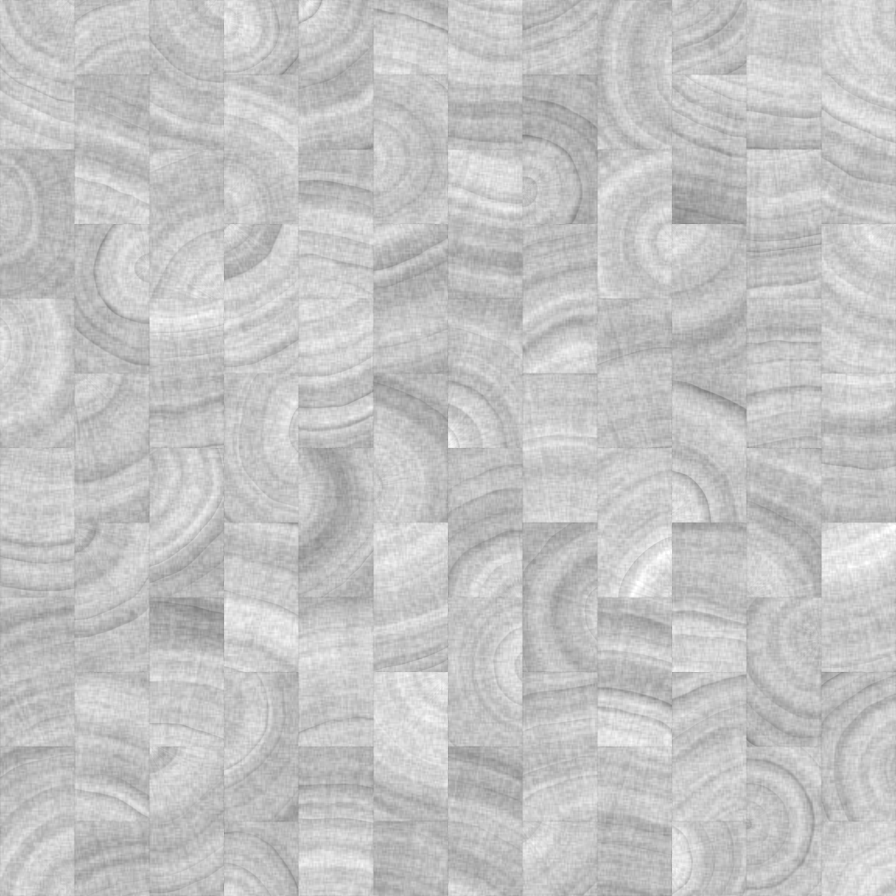
Reproduce this texture procedurally as a WebGL 1 fragment shader.

```glsl
precision highp float;
// End-grain wood block wall: tall grey blocks in half-dropped columns, each with its own growth rings.

uniform vec2 u_resolution;

const vec2 BLOCKS = vec2(12.0, 6.0);      // blocks across and down
const float BLOCK_HEIGHT = 2.0;           // height in block widths
const float BASE_TONE = 0.785;
const float TONE_SPREAD = 0.055;          // difference between blocks
const float OUTWARD_SHADE = 0.045;        // darkening away from the pith
const float BAND_CONTRAST = 0.15;
const float RING_CONTRAST = 0.10;
const float LATEWOOD_DEPTH = 0.13;
const float YEARS_PER_WIDTH = 3.6;
const float RING_WOBBLE = 0.13;
const float RAY_CONTRAST = 0.05;
const float FIBRE_CONTRAST = 0.075;
const float JOINT_WIDTH = 0.022;
const float JOINT_DEPTH = 0.035;
const float SIDE_SHARE = 0.34;            // blocks with the pith beside them
const float CORNER_SHARE = 0.24;          // blocks with the pith at a corner
const vec3 WOOD_TINT = vec3(1.0);

float hash(vec2 p) {
  vec3 q = fract(p.xyx * vec3(0.1031, 0.1030, 0.0973));
  q += dot(q, q.yzx + 33.33);
  return fract((q.x + q.y) * q.z);
}

float noise(vec2 p) {
  vec2 i = floor(p);
  vec2 f = fract(p);
  f = f * f * (3.0 - 2.0 * f);
  float low = mix(hash(i), hash(i + vec2(1.0, 0.0)), f.x);
  float high = mix(hash(i + vec2(0.0, 1.0)), hash(i + vec2(1.0, 1.0)), f.x);
  return mix(low, high, f.y);
}

float signedNoise(vec2 p) {
  return noise(p) - 0.5;
}

// Centre of the growth rings in block coordinates
vec2 pithPosition(vec2 id) {
  float kind = hash(id + 3.7);
  float a = hash(id + 11.3);
  float b = hash(id + 23.9);
  float side = step(0.5, hash(id + 37.1));
  float top = step(0.38, hash(id + 51.7));
  float outward = side * 2.0 - 1.0;
  if (kind < SIDE_SHARE)
    return vec2(side + outward * 0.45 * a * a, mix(0.3, 1.7, b));
  if (kind < SIDE_SHARE + CORNER_SHARE)
    return vec2(side + outward * 0.3 * a, top * BLOCK_HEIGHT + (top - 0.5) * 0.5 * b);
  return vec2(mix(-0.5, 1.5, a), 1.0 + (top * 2.0 - 1.0) * mix(2.0, 3.4, b));
}

// Soft bands, thin rings and sharp-edged latewood lines along the radius
float growthRings(float radius, float seed) {
  float bands = signedNoise(vec2(radius * 2.6, seed));
  float rings = signedNoise(vec2(radius * 9.0, seed + 5.0));
  float fine = signedNoise(vec2(radius * 21.0, seed + 9.0));
  float years = radius * YEARS_PER_WIDTH + 1.4 * noise(vec2(radius * 1.7, seed + 13.0));
  float season = fract(years);
  float latewood = pow(season, 5.0) * (1.0 - smoothstep(0.9, 1.0, season));
  float strength = hash(vec2(floor(years), seed + 17.0));
  return BAND_CONTRAST * bands + RING_CONTRAST * (rings + 0.6 * fine)
       - LATEWOOD_DEPTH * latewood * strength * strength * 1.6;
}

float woodTone(vec2 uv) {
  // Every other column drops by half a block; ids wrap around the canvas
  float column = floor(uv.x * BLOCKS.x);
  vec2 grid = uv * BLOCKS + vec2(0.0, 0.5 * mod(column, 2.0));
  vec2 id = mod(floor(grid), BLOCKS);
  vec2 p = fract(grid) * vec2(1.0, BLOCK_HEIGHT);
  float seed = floor(hash(id + 71.0) * 500.0);
  vec2 shifted = p + seed;

  // Polar frame around the pith
  vec2 pith = pithPosition(id);
  vec2 arm = p - pith;
  float reach = length(vec2(0.5, 0.5 * BLOCK_HEIGHT) - pith);
  float radius = length(arm);
  vec2 direction = arm / max(radius, 0.001);
  float wobble = signedNoise(shifted * 1.4) + 0.22 * signedNoise(shifted * 5.0);
  float ringRadius = radius + RING_WOBBLE * wobble;

  float tone = BASE_TONE + TONE_SPREAD * (hash(id + 83.0) - 0.5);
  tone -= OUTWARD_SHADE * (radius - reach);
  tone += growthRings(ringRadius, seed) * mix(0.65, 1.15, noise(shifted * 2.5));

  // Medullary rays, sawn fibres and soft stains
  float rays = signedNoise(direction * reach * 24.0 + seed);
  tone += RAY_CONTRAST * rays * (0.4 + noise(shifted * 6.0));
  float fibres = signedNoise(shifted * vec2(13.0, 44.0))
               + signedNoise(shifted * vec2(48.0, 17.0));
  tone += FIBRE_CONTRAST * fibres;
  tone += 0.04 * signedNoise(shifted * 3.0);

  // Faint shadow in the joints
  vec2 inset = min(p, vec2(1.0, BLOCK_HEIGHT) - p);
  return tone - JOINT_DEPTH * (1.0 - smoothstep(0.0, JOINT_WIDTH, min(inset.x, inset.y)));
}

void main() {
  // Four samples per pixel smooth the block edges
  float tone = 0.0;
  for (int i = 0; i < 4; i++) {
    vec2 offset = vec2(mod(float(i), 2.0), floor(float(i) / 2.0)) * 0.5 - 0.25;
    tone += 0.25 * woodTone((gl_FragCoord.xy + offset) / u_resolution);
  }
  gl_FragColor = vec4(WOOD_TINT * clamp(tone, 0.0, 1.0), 1.0);
}
```
